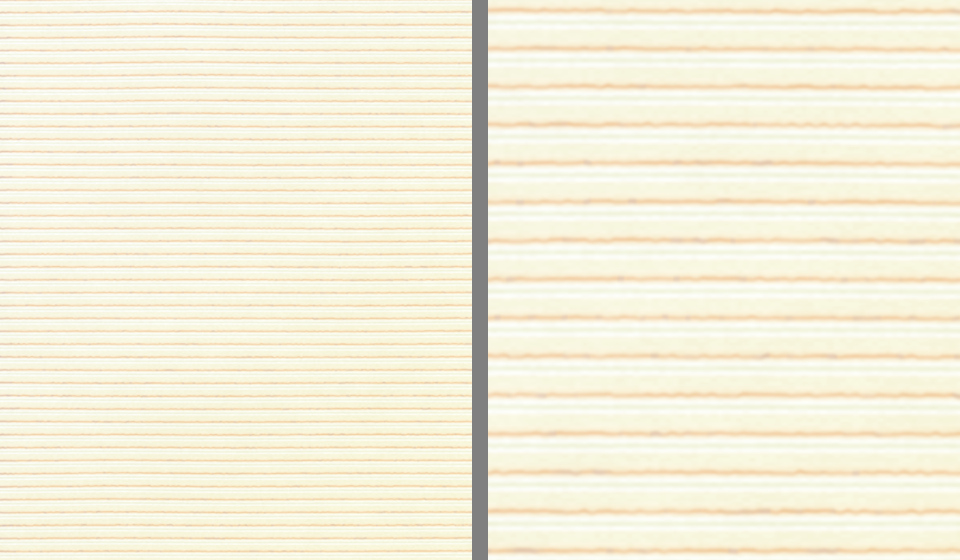
Left: the whole. Right: its middle third, enlarged.
Write a WebGL 1 fragment shader that draws this texture.

```glsl
precision highp float;
// Cream ribbed paper with thin, fuzzy apricot lines running across it.
uniform vec2 u_resolution;

#define RIBS 44.26          // ribs per canvas height at the top edge
#define STRETCH 0.61        // ribs lost to gradual widening downwards
#define PHASE 0.978         // offset of the first line
#define LINE_WIDTH 0.052    // apricot line, as a share of one rib
#define GROOVE_WIDTH 0.055  // groove between the white bands
#define WAVE 0.08           // wander of the lines, in ribs
#define GRAIN 0.034         // strength of the fine paper grain
#define TONE 0.030          // strength of the broad change of tone

const vec3 WHITE = vec3(0.990, 0.992, 0.972);
const vec3 IVORY = vec3(0.982, 0.968, 0.895);
const vec3 CREAM = vec3(0.968, 0.965, 0.870);
const vec3 STRAW = vec3(0.980, 0.952, 0.850);
const vec3 GROOVE = vec3(0.955, 0.962, 0.885);
const vec3 APRICOT = vec3(0.950, 0.820, 0.660);
const vec3 MAUVE = vec3(0.780, 0.720, 0.750);

float hash(vec2 p) {
  p = fract(p * vec2(0.1031, 0.1137));
  p += dot(p, p.yx + 33.33);
  return fract((p.x + p.y) * p.x * 17.0);
}

float noise(vec2 p) {
  vec2 cell = floor(p);
  vec2 f = fract(p);
  f = f * f * (3.0 - 2.0 * f);
  float low = mix(hash(cell), hash(cell + vec2(1.0, 0.0)), f.x);
  float high = mix(hash(cell + vec2(0.0, 1.0)), hash(cell + 1.0), f.x);
  return mix(low, high, f.y);
}

// Soft stripe of half width w, widened to at least the pixel footprint.
float stripe(float d, float w, float footprint) {
  float s = sqrt(w * w + 0.06 * footprint * footprint);
  return exp(-0.5 * d * d / (s * s)) * w / s;
}

void main() {
  vec2 uv = gl_FragCoord.xy / u_resolution;
  vec2 paper = gl_FragCoord.xy / u_resolution.y;
  float down = 1.0 - uv.y;
  float footprint = RIBS / u_resolution.y;

  // Rib coordinate: slow stretch, a bow near the upper left, slight wander
  float rib = RIBS * down - STRETCH * down * down - PHASE;
  float bow = (uv.x - 0.35) / 0.16;
  rib += 0.10 * exp(-bow * bow) * smoothstep(0.55, 0.0, down);
  rib += WAVE * (noise(vec2(uv.x * 4.0, down * 7.0 + 20.0)) - 0.5);

  // Distance below the nearest line, and the number of that line
  float row = floor(rib + 0.5);
  float t = fract(rib);
  float lineDist = rib - row;

  // Rib body: ivory, white pair with a groove, pale cream, then straw
  float whiteBand = smoothstep(0.08, 0.20, t) * (1.0 - smoothstep(0.42, 0.56, t));
  float creamBand = smoothstep(0.46, 0.60, t) * (1.0 - smoothstep(0.68, 0.88, t));
  vec3 color = mix(IVORY, STRAW, smoothstep(0.70, 0.92, t));
  color = mix(color, WHITE, whiteBand);
  color = mix(color, CREAM, 0.9 * creamBand);
  color = mix(color, GROOVE, 1.15 * stripe(t - 0.31, GROOVE_WIDTH, footprint));

  // Apricot line with ragged edge and uneven ink
  float fuzz = noise(vec2(paper.x * 210.0, row * 7.3 + 5.0));
  float ink = 0.80 + 0.25 * noise(vec2(paper.x * 26.0, row * 5.7 + 60.0));
  float line = stripe(lineDist + 0.05 * (fuzz - 0.5), LINE_WIDTH, footprint);
  color = mix(color, APRICOT, ink * (0.82 + 0.25 * fuzz) * line);

  // Mauve flecks along the lines, denser at the left edge
  float fleck = smoothstep(0.60, 0.95, noise(vec2(paper.x * 150.0, row * 3.1 + 90.0)));
  float edge = 1.0 - smoothstep(0.0, 0.045, uv.x);
  color = mix(color, MAUVE, line * (0.30 * fleck + 0.30 * edge));

  // Broad tone: yellower towards the lower right, with slow drifts
  float warmth = smoothstep(0.2, 1.9, uv.x + down) - 0.45;
  float drift = noise(paper * vec2(3.0, 4.5) + 31.0) - 0.5;
  color += TONE * (vec3(0.1, 0.0, -1.0) * warmth + vec3(0.25, 0.3, 0.6) * drift);

  // Fine fibre grain and mottle
  float fibre = noise(paper * vec2(260.0, 420.0) + 11.0) - 0.5;
  float mottle = noise(paper * vec2(34.0, 46.0) + 47.0) - 0.5;
  color += GRAIN * (0.7 * fibre + 0.35 * mottle) * vec3(0.5, 0.6, 1.2);

  gl_FragColor = vec4(clamp(color, 0.0, 1.0), 1.0);
}
```
